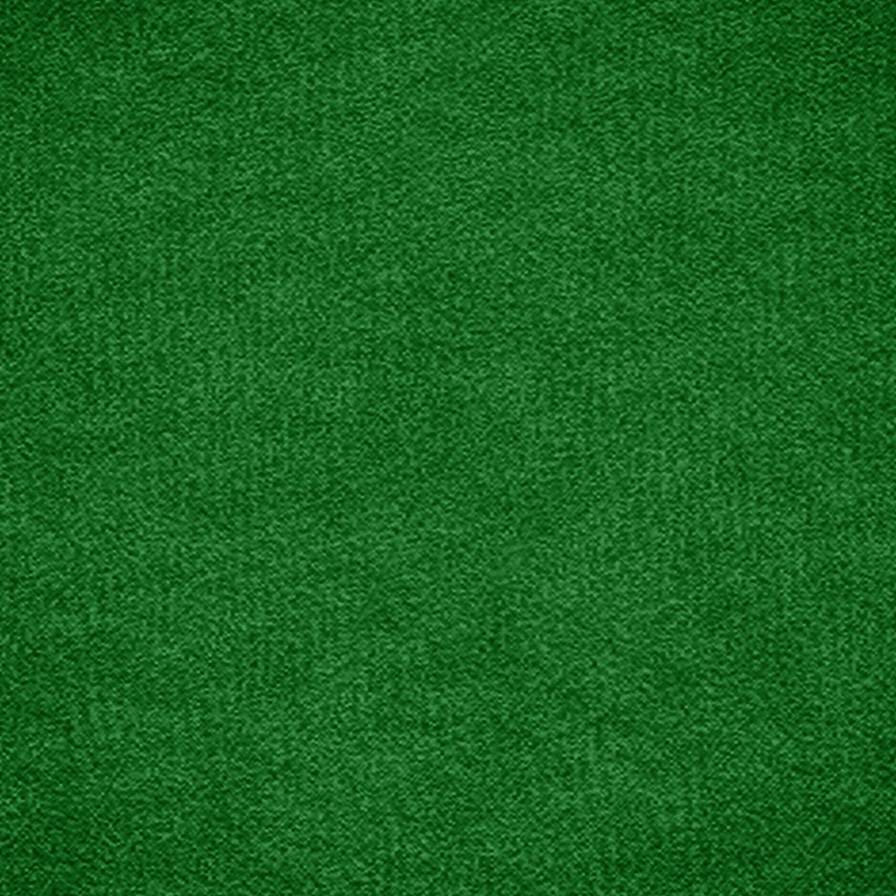
A WebGL 1 fragment shader for this texture:

```glsl
precision highp float;

uniform vec2 u_resolution;

// Colour ramp, indexed by tone (the green level)
const vec3 DEEP_GREEN = vec3(0.02, 0.24, 0.02);
const vec3 SHADE_GREEN = vec3(0.05, 0.35, 0.09);
const vec3 FELT_GREEN = vec3(0.15, 0.46, 0.19);
const vec3 GLINT_GREEN = vec3(0.23, 0.55, 0.27);

// Grain cells across the canvas; wider than tall gives a horizontal nap
const vec2 FIBRE_CELLS = vec2(235.0, 305.0);
const vec2 TUFT_CELLS = vec2(75.0, 135.0);
const vec2 PATCH_CELLS = vec2(16.0, 36.0);
const float FIBRE_TILT = 0.35;

const float FIBRE_CONTRAST = 0.225;
const float TUFT_CONTRAST = 0.055;
const float PATCH_CONTRAST = 0.055;
const float SHARPNESS = 0.6;    // share of the surroundings taken away
const float SHARP_REACH = 1.3;  // in fibre cells
const float GLINT = 0.6;        // pushes the brightest grains further

const float BASE_TONE = 0.404;
const float VIGNETTE = 0.36;
const vec2 LIGHT_CENTRE = vec2(0.48, 0.51);

float hash(vec2 cell) {
  return fract(sin(dot(cell, vec2(127.1, 311.7))) * 43758.5453);
}

// Smooth value noise, centred on zero
float noise(vec2 p) {
  vec2 cell = floor(p);
  vec2 f = fract(p);
  f = f * f * (3.0 - 2.0 * f);
  float lower = mix(hash(cell), hash(cell + vec2(1.0, 0.0)), f.x);
  float upper = mix(hash(cell + vec2(0.0, 1.0)), hash(cell + 1.0), f.x);
  return mix(lower, upper, f.y) - 0.5;
}

// Leaning grain, sharpened against its four neighbours
float fibreGrain(vec2 uv, float slope) {
  vec2 p = vec2(uv.x, uv.y + slope * uv.x) * FIBRE_CELLS;
  vec2 across = vec2(SHARP_REACH, 0.0);
  vec2 up = across.yx;
  float around = noise(p + across) + noise(p - across) + noise(p + up) + noise(p - up);
  return noise(p) - SHARPNESS * 0.25 * around;
}

// Position of a tone between two stops of the ramp
float rampStep(vec3 from, vec3 to, float tone) {
  return (tone - from.g) / (to.g - from.g);
}

vec3 feltColour(float tone) {
  vec3 colour = mix(DEEP_GREEN, SHADE_GREEN,
                    clamp(rampStep(DEEP_GREEN, SHADE_GREEN, tone), -0.3, 1.0));
  colour = mix(colour, FELT_GREEN,
               clamp(rampStep(SHADE_GREEN, FELT_GREEN, tone), 0.0, 1.0));
  return mix(colour, GLINT_GREEN,
             clamp(rampStep(FELT_GREEN, GLINT_GREEN, tone), 0.0, 1.8));
}

void main() {
  vec2 uv = gl_FragCoord.xy / u_resolution;

  // Two crossing sets of fibres over softer tufts and patches
  float fibres = fibreGrain(uv, FIBRE_TILT) + fibreGrain(uv + 0.37, -FIBRE_TILT);
  float grain = FIBRE_CONTRAST * fibres
              + TUFT_CONTRAST * noise(uv * TUFT_CELLS + 17.0)
              + PATCH_CONTRAST * noise(uv * PATCH_CELLS + 41.0);
  grain += GLINT * grain * grain;

  // Light falls off towards the corners
  vec2 offset = uv - LIGHT_CENTRE;
  float falloff = dot(offset, offset);
  float tone = BASE_TONE - VIGNETTE * falloff * falloff + grain;

  gl_FragColor = vec4(feltColour(tone), 1.0);
}
```
